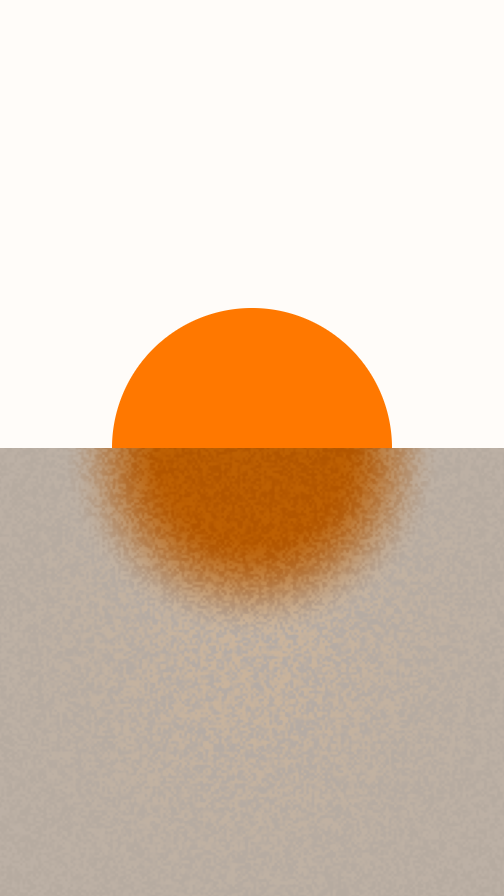
Reproduce this background procedurally as a Shadertoy shader.

```glsl
const vec3 PAPER = vec3(1.0, 0.99, 0.977);
const vec3 SUN = vec3(1.0, 0.47, 0.0);
const vec3 EMBER = vec3(0.72, 0.355, 0.005);
const vec3 GLASS = vec3(0.725, 0.68, 0.637);
const vec3 WARM_GLASS = vec3(0.75, 0.687, 0.625);

const float SUN_RADIUS = 0.2778;
const float BLUR_WIDTH = 0.098;
const float GRAIN_CELLS = 190.0;

float hash(vec2 cell) {
    vec3 q = fract(cell.xyx * vec3(0.1031, 0.1030, 0.0973));
    q += dot(q, q.yzx + 33.33);
    return fract((q.x + q.y) * q.z);
}

// Smooth value noise in 0..1
float noise(vec2 p) {
    vec2 cell = floor(p);
    vec2 f = fract(p);
    f = f * f * (3.0 - 2.0 * f);
    float low = mix(hash(cell), hash(cell + vec2(1.0, 0.0)), f.x);
    float high = mix(hash(cell + vec2(0.0, 1.0)), hash(cell + vec2(1.0)), f.x);
    return mix(low, high, f.y);
}

// Signed grain built from two scales
float grain(vec2 p, float cells) {
    float fine = noise(p * cells + 400.0);
    float coarse = noise(p * cells * 0.55 + 700.0);
    return smoothstep(0.2, 0.8, mix(fine, coarse, 0.3)) - 0.5;
}

// Antialiased coverage: 1 where distance is negative
float cover(float distance, float pixel) {
    return clamp(0.5 - distance / pixel, 0.0, 1.0);
}

// Upper half: plain paper with a crisp disc
vec3 sky(vec2 p, float pixel) {
    return mix(PAPER, SUN, cover(length(p) - SUN_RADIUS, pixel));
}

// Lower half: frosted pane that blurs and darkens the disc
vec3 frostedPane(vec2 p) {
    float speckle = grain(p, GRAIN_CELLS);

    // Broad warm halo, strongest below the disc
    vec2 haloOffset = (p - vec2(0.01, -0.40)) / vec2(0.34, 0.36);
    float halo = exp(-dot(haloOffset, haloOffset));
    vec3 pane = mix(GLASS, WARM_GLASS, halo);
    pane += speckle * mix(vec3(0.022), vec3(0.085, 0.034, -0.035), halo);

    // Scattered disc edge
    float edge = length(p) + speckle * 0.018;
    float glow = 1.0 - smoothstep(SUN_RADIUS - BLUR_WIDTH, SUN_RADIUS + BLUR_WIDTH, edge);
    vec3 ember = EMBER + speckle * vec3(0.045, 0.04, 0.01);
    return mix(pane, ember, glow);
}

void mainImage(out vec4 fragColor, in vec2 fragCoord) {
    float pixel = 1.0 / iResolution.x;
    vec2 p = (fragCoord - 0.5 * iResolution.xy) * pixel;
    vec3 color = mix(sky(p, pixel), frostedPane(p), cover(p.y, pixel));
    fragColor = vec4(color, 1.0);
}
```
